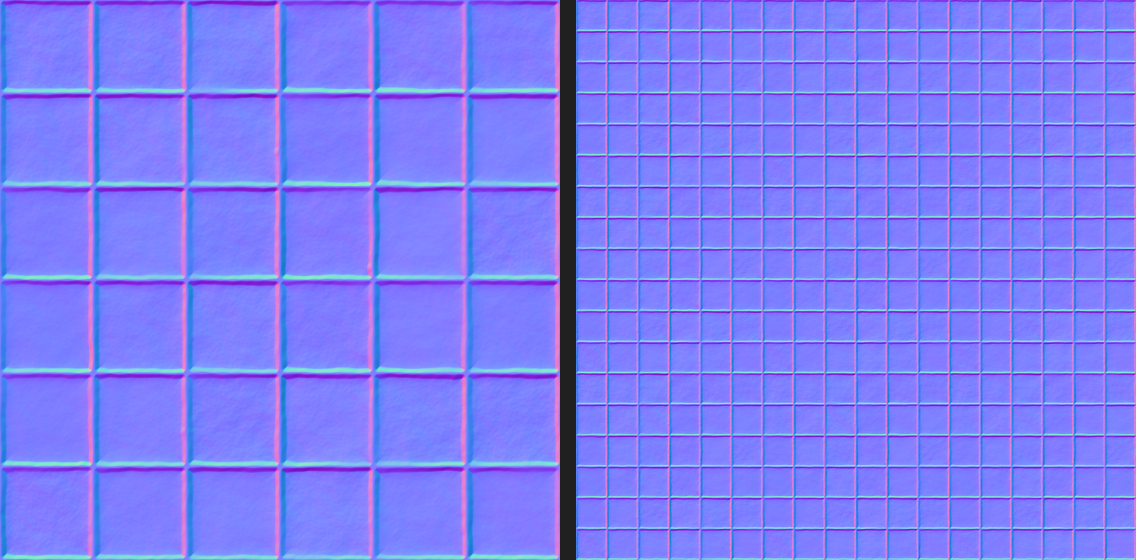
Left: one tile. Right: repeated 3 by 3.
Reproduce this texture map procedurally as a Shadertoy shader.

```glsl
#define TILES 6.0          // repeats across and down
#define GROUT 0.009        // half width of the flat joint, in tiles
#define BEVEL 0.046        // width of the steep edge, in tiles
#define SHOULDER 0.050     // falloff of the soft edge, in tiles
#define CORNER 0.050       // corner radius, in tiles
#define RELIEF 0.054       // tile height above the joint
#define WOBBLE 0.011       // unevenness of the edges
#define CHIP 0.014         // depth of edge chips
#define TILT 0.060         // random lean of each tile
#define GRAIN 0.0011       // fine surface roughness
#define DENTS 0.0042       // surface unevenness
#define SWELL 0.014        // broad waves across the tiles

vec2 hash2(vec2 cell, float seed) {
    uvec3 v = uvec3(ivec3(cell, seed)) * 1664525u + 10139u;
    v.x += v.y * v.z; v.y += v.z * v.x; v.z += v.x * v.y;
    v ^= v >> 16u;
    v.x += v.y * v.z; v.y += v.z * v.x;
    return vec2(v.xy & 65535u) / 65535.0;
}

float cornerGradient(vec2 cell, vec2 offset, float period, float seed) {
    float angle = 6.28319 * hash2(mod(cell, period), seed).x;
    return dot(vec2(cos(angle), sin(angle)), offset);
}

// Gradient noise over tile coordinates; wraps for whole frequencies
float wrappedNoise(vec2 p, float frequency, float seed) {
    p *= frequency;
    float period = TILES * frequency;
    vec2 i = floor(p), f = fract(p);
    vec2 u = f * f * f * (f * (f * 6.0 - 15.0) + 10.0);
    vec2 e = vec2(1.0, 0.0);
    float low = mix(cornerGradient(i, f, period, seed),
                    cornerGradient(i + e, f - e, period, seed), u.x);
    float high = mix(cornerGradient(i + e.yx, f - e.yx, period, seed),
                     cornerGradient(i + 1.0, f - 1.0, period, seed), u.x);
    return mix(low, high, u.y);
}

// Distance inward from the border of a rounded unit square
float insetDistance(vec2 centered) {
    vec2 k = abs(centered) - (0.5 - CORNER);
    return CORNER - length(max(k, 0.0)) - min(max(k.x, k.y), 0.0);
}

float tileHeight(vec2 p) {
    // Slightly crooked joints
    vec2 warped = p + WOBBLE * vec2(wrappedNoise(p, 3.0, 1.0), wrappedNoise(p, 3.0, 2.0));
    vec2 id = mod(floor(warped), TILES);
    vec2 centered = fract(warped) - 0.5;

    // Ragged edges with a few shallow chips
    float inset = insetDistance(centered);
    float chips = smoothstep(0.36, 0.70, wrappedNoise(p, 4.0, 3.0));
    inset += 0.6 * WOBBLE * wrappedNoise(p, 9.0, 4.0) - CHIP * chips;

    // Steep bevel and soft shoulder, gentler on the left and uneven along the edge
    float leftSide = smoothstep(0.30, 0.48, -centered.x);
    float softness = 1.0 + 0.45 * leftSide + 0.5 * wrappedNoise(p, 2.0, 10.0);
    float rise = max(inset - GROUT, 0.0);
    float bevel = smoothstep(0.0, BEVEL * softness, rise);
    float shoulder = 1.0 - exp(-rise / (SHOULDER * softness));
    float profile = mix(bevel, shoulder, 0.48);

    // Each tile leans and is rough to its own degree
    float lean = TILT * dot(hash2(id, 5.0) - 0.5, centered);
    float roughness = mix(0.6, 1.25, hash2(id, 6.0).x);
    float surface = SWELL * wrappedNoise(p, 2.0, 11.0)
                  + DENTS * wrappedNoise(p, 6.0, 7.0)
                  + 0.4 * DENTS * wrappedNoise(p, 13.0, 8.0)
                  + GRAIN * wrappedNoise(p, 28.0, 9.0);
    return RELIEF * profile + bevel * (lean + roughness * surface);
}

void mainImage(out vec4 fragColor, in vec2 fragCoord) {
    vec2 p = TILES * fragCoord / iResolution.xy;

    // Slope by central differences, wide enough to soften the creases
    float halfStep = max(0.009, 0.5 * TILES / iResolution.y);
    vec2 e = vec2(halfStep, 0.0);
    vec2 slope = vec2(tileHeight(p + e) - tileHeight(p - e),
                      tileHeight(p + e.yx) - tileHeight(p - e.yx)) / (2.0 * halfStep);

    // Encode the normal with green pointing down
    vec3 normal = normalize(vec3(-slope.x, slope.y, 1.0));
    fragColor = vec4(0.5 + 0.5 * normal, 1.0);
}
```
